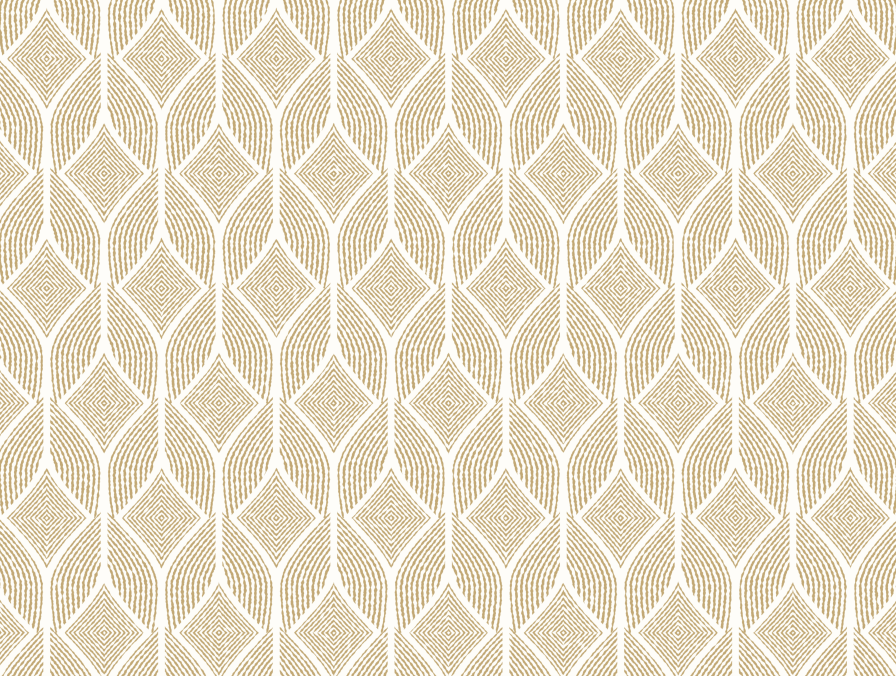
This pattern is drawn by a Shadertoy shader. Its source:

```glsl
// Staggered ogee lattice in worn gold ink on warm white: ringed diamonds, each
// topped by a pair of leaves filled with nested arcs. Stripes come from distance
// bands, and cellular noise thins them into broken, chalky strokes.

vec2 hash2(vec2 p) {
    p = fract(p * vec2(0.1031, 0.1130));
    p += dot(p, p.yx + 33.33);
    return fract((p.x + p.y) * p.yx * vec2(17.3, 23.7));
}

// Cellular noise: distance to the nearest scattered point
float grain(vec2 p) {
    vec2 cell = floor(p), f = p - cell;
    float nearest = 4.0;
    for (int j = -1; j <= 1; j++)
        for (int i = -1; i <= 1; i++) {
            vec2 o = vec2(i, j);
            vec2 d = o + hash2(cell + o + 50.0) - f;
            nearest = min(nearest, dot(d, d));
        }
    return sqrt(nearest);
}

// Positive inside a stroke; depth runs inward from the outline
float stripes(float depth, float period, float wear) {
    float halfWidth = 0.36 - 0.31 * wear;
    halfWidth *= depth < 0.8 * period ? 0.75 : 1.0;   // finer outermost stroke
    float line = (halfWidth - abs(fract(depth / period + 0.2) - 0.5)) * period;
    return min(line, depth);
}

// Flared slope shared by the diamond edge and the leaf outline
float ogee(float y) {
    y = min(y, 0.6);
    return 0.95 * y - 0.85 * y * y * abs(y);
}

// Half-width of a leaf pair: follows the neighbouring diamonds, then tucks in
float leafOutline(float y) {
    float drop = 1.0 - y;
    float tuck = max(drop - 0.6, 0.0);
    return 0.085 + ogee(drop) - 0.25 * tuck * tuck;
}

// One diamond at the origin with its two mirrored leaves above
float motif(vec2 p, float wear) {
    float x = abs(p.x), y = abs(p.y);
    float rhomb = x + ogee(y);
    float diamond = y < 0.5 ? stripes(0.35 - rhomb, 0.0395, wear) : -1.0;

    float leaf = stripes(leafOutline(p.y) - x, 0.046, wear);
    leaf = min(leaf, min(x - 0.03, rhomb - 0.415));   // stem gap and diamond gap
    leaf = min(leaf, p.y);
    return max(diamond, leaf);
}

// Ink coverage of both staggered lattices
float ink(vec2 p, float blur) {
    float wear = grain(p * 30.0);
    float d = -1.0;
    for (int k = 0; k < 2; k++) {
        vec2 q = p - vec2(0.5, 1.0) * float(k);
        q = vec2(fract(q.x + 0.5) - 0.5, mod(q.y + 0.5, 2.0) - 0.5);
        d = max(d, motif(q, wear));
    }
    return smoothstep(-blur, blur, d);
}

void mainImage(out vec4 fragColor, in vec2 fragCoord) {
    float scale = 7.805 / iResolution.x;   // repeats across the canvas
    float coverage = 0.0;

    // 3x3 supersampling keeps the fine strokes smooth
    for (int j = -1; j <= 1; j++)
        for (int i = -1; i <= 1; i++) {
            vec2 p = (fragCoord + vec2(i, j) * 0.37) * scale - vec2(0.407, 1.376);
            coverage += ink(p, scale * 0.35) / 9.0;
        }

    vec3 paper = vec3(0.995, 0.993, 0.978);
    vec3 gold = vec3(0.76, 0.66, 0.46);
    fragColor = vec4(mix(paper, gold, coverage), 1.0);
}
```
